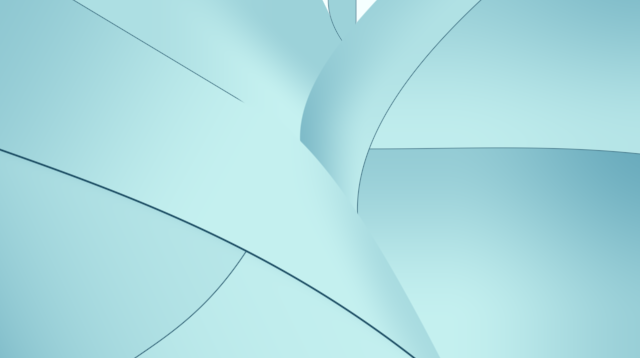
This background is drawn by a WebGL 1 fragment shader. Its source:

```glsl
precision highp float;
uniform vec2 u_resolution;

const vec3 DEEP_TEAL = vec3(0.36, 0.63, 0.71);
const vec3 PALE_AQUA = vec3(0.78, 0.95, 0.945);
const vec3 SEAM_INK = vec3(0.08, 0.27, 0.36);
const vec3 SKY_WHITE = vec3(0.96, 1.0, 1.0);

// Cubic through four knots, in Newton form
float cubic(float t, vec4 knot, vec4 value) {
  vec4 d = t - knot;
  vec3 a = (value.yzw - value.xyz) / (knot.yzw - knot.xyz);
  vec2 b = (a.yz - a.xy) / (knot.zw - knot.xy);
  float c = (b.y - b.x) / (knot.w - knot.x);
  return value.x + d.x * (a.x + d.y * (b.x + d.z * c));
}

// Approximate signed distance to a cubic graph, positive above it
float curveSide(vec2 p, vec4 knot, vec4 value) {
  float height = cubic(p.x, knot, value);
  float slope = (cubic(p.x + 0.002, knot, value) - height) / 0.002;
  return (p.y - height) / sqrt(1.0 + slope * slope);
}

float cover(float d, float soft) {
  return smoothstep(-soft, soft, d);
}

float stroke(float d, float halfWidth, float soft) {
  return 1.0 - smoothstep(halfWidth - soft, halfWidth + soft, abs(d));
}

vec3 shade(float tone) {
  return mix(DEEP_TEAL, PALE_AQUA, tone);
}

// Tones of each surface
float backTone(vec2 p) {
  float crease = (p.y - 0.953 + 0.867 * (p.x - 0.70)) / 1.32;
  float fold = mix(0.98, 0.6, smoothstep(-0.13, 0.03, crease));
  return mix(0.76, fold, smoothstep(0.4, 0.8, p.x));
}

float ribbonTone(vec2 p, float inset) {
  float rim = mix(0.3, 0.6, smoothstep(0.6, 0.95, p.y));
  float body = mix(0.92, 0.79, smoothstep(0.45, 0.9, p.y));
  return mix(rim, body, smoothstep(-0.02, 0.19, inset));
}

float upperRightTone(vec2 p) {
  float lift = smoothstep(0.6, 1.1, p.y);
  return 0.93 - 0.4 * lift - (0.1 + 0.12 * lift) * smoothstep(1.25, 1.8, p.x);
}

float lowerRightTone(vec2 p) {
  return 0.97 - 0.45 * smoothstep(0.1, 0.62, p.y) - 0.41 * smoothstep(1.25, 1.85, p.x);
}

float petalTone(vec2 p, float inset) {
  float light = smoothstep(-0.3, 0.65, 0.9 * p.x - 0.5 * (p.y - 0.6));
  float rim = (1.0 - smoothstep(0.0, 0.16, inset)) * smoothstep(0.8, 1.1, p.x);
  return mix(0.46, 0.97, light) - 0.25 * rim;
}

float lowerLeftTone(vec2 p, float rightPart) {
  return 0.36 + 0.55 * (1.0 - exp(-2.8 * (p.x + 0.5 * p.y))) + 0.08 * rightPart;
}

void main() {
  vec2 p = gl_FragCoord.xy / u_resolution * vec2(1.794, 1.0);
  float px = 1.0 / u_resolution.y;

  // Back surface, with a bright gap and a thin blade at the top
  vec3 color = shade(backTone(p));
  float drop = 1.0 - p.y;
  float blade = p.x - 0.92 - 3.0 * drop * drop;
  float bladeEnd = 0.998 - p.x;
  color = mix(color, SKY_WHITE, cover(p.x - 0.904 - 0.49 * drop, px));
  color = mix(color, shade(0.6), cover(min(blade, bladeEnd), px));
  float bladeLines = max(stroke(blade, 0.001, px), stroke(bladeEnd, 0.001, px));
  color = mix(color, SEAM_INK, 0.55 * bladeLines);

  // Curved central ribbon
  float ribbon = curveSide(vec2(max(p.y, 0.614), p.x),
    vec4(0.614, 0.696, 0.855, 1.0), vec4(0.841, 0.853, 0.935, 1.056));
  color = mix(color, shade(ribbonTone(p, ribbon)), cover(ribbon, px));

  // Right panels, split by a nearly level seam
  float right = curveSide(vec2(max(p.y, 0.404), p.x),
    vec4(0.404, 0.584, 0.808, 1.0), vec4(1.002, 1.035, 1.168, 1.348));
  float level = curveSide(p, vec4(1.035, 1.4, 1.59, 1.794), vec4(0.584, 0.587, 0.584, 0.570));
  vec3 panels = mix(shade(lowerRightTone(p)), shade(upperRightTone(p)), cover(level, px));
  panels = mix(panels, SEAM_INK, 0.55 * stroke(level, 0.001, px));
  color = mix(color, panels, cover(right, px));
  color = mix(color, SEAM_INK, 0.65 * stroke(right, 0.001, px));

  // Large front petal: straight start, then a bend with a softened shoulder
  float straight = (0.713 - 0.599 * (p.x - 0.685) - p.y) / 1.166;
  float bend = -curveSide(p, vec4(0.685, 0.841, 1.005, 1.234), vec4(0.713, 0.607, 0.40, 0.0));
  float petal = p.x < 0.685 ? straight : bend;
  float shoulder = smoothstep(0.66, 0.72, p.x) * (1.0 - smoothstep(0.76, 0.84, p.x));
  color = mix(color, shade(petalTone(p, petal)), cover(petal, px + 0.015 * shoulder));
  float lineFade = 1.0 - smoothstep(0.66, 0.69, p.x);
  color = mix(color, SEAM_INK, 0.65 * lineFade * stroke(petal, 0.001, px));

  // Lower left panel, its branch seam and the heavy seam above it
  float lower = -curveSide(p, vec4(0.0, 0.467, 0.935, 1.161), vec4(0.582, 0.404, 0.159, 0.0));
  float branch = -curveSide(p, vec4(0.3785, 0.502, 0.584, 0.694), vec4(0.0, 0.089, 0.164, 0.304));
  float contact = 0.12 * exp(-abs(lower) / 0.01);
  vec3 base = shade(lowerLeftTone(p, cover(branch, px)) - contact);
  base = mix(base, SEAM_INK, 0.75 * stroke(branch, 0.0013, px));
  color = mix(color, base, cover(lower, px));
  color = mix(color, SEAM_INK, 0.95 * stroke(lower, 0.0024, px));

  gl_FragColor = vec4(color, 1.0);
}
```
